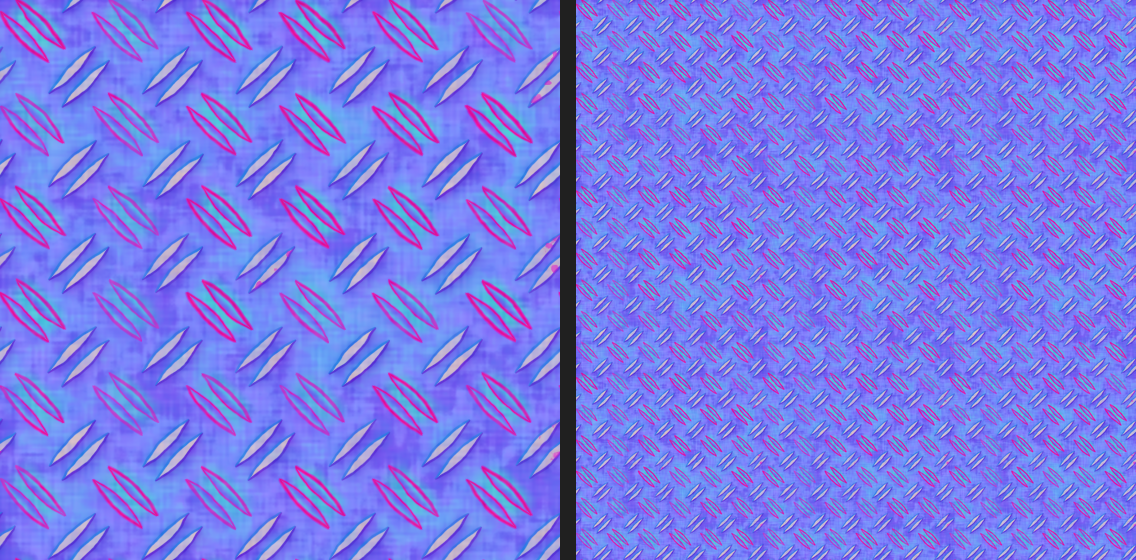
Left: one tile. Right: repeated 3 by 3.
Give the GLSL for this texture map, as a Shadertoy shader.

```glsl
// Tangent-space normal map of worn diamond tread plate: paired lens ridges on a 6 by 6 grid.

const float REPEATS = 6.0;
const vec3 FLAT_BLUE = vec3(0.49, 0.53, 0.99);
const vec3 VIOLET    = vec3(0.46, 0.37, 0.95);
const vec3 SKY       = vec3(0.41, 0.65, 0.96);
const vec3 CYAN      = vec3(0.27, 0.80, 0.83);
const vec3 MAGENTA   = vec3(0.80, 0.16, 0.78);
const vec3 CRIMSON   = vec3(0.88, 0.08, 0.58);
const vec3 CREAM     = vec3(0.78, 0.71, 0.85);
const vec3 SHADOW    = vec3(0.37, 0.20, 0.84);
const vec3 RIM_BLUE  = vec3(0.22, 0.48, 0.90);

float hash(vec2 p) {
    return fract(sin(dot(p, vec2(127.1, 311.7))) * 43758.5453);
}

// Value noise whose lattice wraps after "period" cells.
float wrapNoise(vec2 uv, vec2 period) {
    vec2 p = uv * period;
    vec2 i = floor(p), f = fract(p);
    f = f * f * (3.0 - 2.0 * f);
    vec2 a = mod(i, period), b = mod(i + 1.0, period);
    return mix(mix(hash(a), hash(vec2(b.x, a.y)), f.x),
               mix(hash(vec2(a.x, b.y)), hash(b), f.x), f.y);
}

float wrapFbm(vec2 uv, float period) {
    float sum = 0.0, gain = 0.5;
    for (int k = 0; k < 4; k++) {
        sum += gain * wrapNoise(uv, vec2(period));
        period *= 2.0;
        gain *= 0.5;
    }
    return sum / 0.9375;
}

// Signed distance to a pointed lens lying along x.
float lensDistance(vec2 p, float halfLength, float halfWidth) {
    p = abs(p);
    float radius = (halfLength * halfLength + halfWidth * halfWidth) / (2.0 * halfWidth);
    float offset = radius - halfWidth;
    return (p.x - halfLength) * offset > p.y * halfLength
        ? length(p - vec2(halfLength, 0.0))
        : length(p + vec2(0.0, offset)) - radius;
}

float fill(float d, float soft) {
    return 1.0 - smoothstep(-soft, soft, d);
}

// Ridges falling to the right: magenta outlines with a cyan slope above.
vec3 fallingPair(vec3 col, vec2 p, float strength, float wear, float soft) {
    vec2 q = vec2(p.x - p.y, p.x + p.y) * 0.70711;
    float along = 1.0 - smoothstep(0.14, 0.40, abs(q.x));
    float below = smoothstep(-0.36, -0.16, q.y) * (1.0 - smoothstep(-0.16, -0.08, q.y));
    col = mix(col, VIOLET, 0.5 * along * below);
    float slope = smoothstep(-0.09, 0.0, q.y) * (1.0 - smoothstep(0.14, 0.30, q.y));
    col = mix(col, CYAN, along * slope * mix(0.6, 1.0, strength) * mix(0.7, 1.1, wear));
    for (float side = -1.0; side < 2.0; side += 2.0) {
        vec2 r = q - vec2(0.012 * side, 0.105 * side);
        float d = lensDistance(r, 0.36, 0.056);
        vec3 inner = mix(VIOLET, mix(SKY, CYAN, 0.35), smoothstep(-0.035, 0.03, r.y * side));
        col = mix(col, inner, 0.85 * fill(d, soft));
        // Bright slope fades into a soft magenta fringe, then a crimson core
        float thick = mix(0.013, 0.019, strength) + 0.004 * side * sign(r.y);
        float fringe = fill(abs(d) - thick, soft * 1.3);
        float core = fill(abs(d) - thick * 0.45, soft);
        col = mix(col, MAGENTA, fringe * mix(0.8, 1.0, strength));
        col = mix(col, CRIMSON, core * smoothstep(0.15, 0.75, strength + wear - 0.4));
    }
    return col;
}

// Ridges rising to the right: pale faces, blue upper rim, violet lower shadow.
vec3 risingPair(vec3 col, vec2 p, float strength, float wear, float soft) {
    vec2 q = vec2(p.x + p.y, p.x - p.y) * 0.70711;
    for (float side = -1.0; side < 2.0; side += 2.0) {
        vec2 r = q - vec2(0.0, 0.1 * side);
        float d = lensDistance(r, 0.345, 0.052);
        float lower = smoothstep(-0.012, 0.012, r.y);
        float ends = 1.0 - smoothstep(0.24, 0.42, abs(r.x));
        float halo = exp(-max(d, 0.0) * mix(30.0, 15.0, lower)) * ends;
        col = mix(col, mix(RIM_BLUE, SHADOW, lower), halo * mix(0.45, 0.75, strength));
        float rim = fill(abs(d) - 0.012, soft);
        col = mix(col, mix(RIM_BLUE, SHADOW, lower), rim * mix(0.75, 1.0, strength));
        vec3 face = mix(CREAM, vec3(0.80, 0.78, 0.74), smoothstep(0.4, 0.7, wear) * 0.7);
        col = mix(col, face, fill(d + 0.013, soft) * mix(0.85, 1.0, strength));
        // Small nicks on a few worn ridges
        float nick = smoothstep(0.68, 0.76, wear) * step(strength, 0.15);
        col = mix(col, MAGENTA, 0.6 * nick * fill(d, soft));
    }
    return col;
}

void mainImage(out vec4 fragColor, in vec2 fragCoord) {
    vec2 uv = fragCoord / iResolution.xy;
    float soft = max(0.009, 0.8 * REPEATS / min(iResolution.x, iResolution.y));

    // Uneven plate surface with fine brushed streaks
    float broad = wrapFbm(uv, 14.0);
    float wear = wrapFbm(uv + 0.37, 36.0);
    float streak = wrapNoise(uv, vec2(30.0, 170.0)) + wrapNoise(uv, vec2(170.0, 30.0)) - 1.0;
    float tone = broad + 0.5 * (wear - 0.5) + 0.1 * streak;
    vec3 col = mix(FLAT_BLUE, VIOLET, 0.9 * (1.0 - smoothstep(0.24, 0.50, tone)));
    col = mix(col, SKY, 0.85 * smoothstep(0.52, 0.78, tone));

    // Alternating ridge pairs, each repeat with its own strength
    vec2 grid = uv * REPEATS + 0.04 * (vec2(wear, broad) - 0.5);
    vec2 a = grid - vec2(0.345, 0.67);
    vec2 b = grid - vec2(0.845, 0.18);
    vec2 idA = floor(a + 0.5), idB = floor(b + 0.5);
    float strengthA = hash(mod(idA, REPEATS) + 3.0);
    float strengthB = hash(mod(idB, REPEATS) + 17.0);
    col = risingPair(col, b - idB, strengthB, wear, soft);
    col = fallingPair(col, a - idA, strengthA, wear, soft);

    // Light grain over everything
    col += 0.05 * streak * vec3(1.0, 1.0, 0.3) + 0.16 * (wear - 0.5) * vec3(1.0, -0.6, 0.1);
    fragColor = vec4(clamp(col, 0.0, 1.0), 1.0);
}
```
